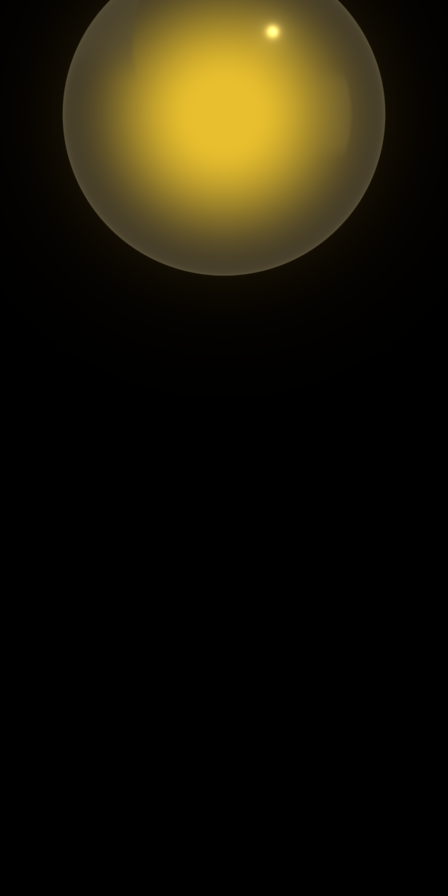
Give the GLSL for this background, as a Shadertoy shader.

```glsl
// A glowing amber glass orb near the top of a black field.

// Lengths are in canvas widths, measured from the orb centre.
const vec2 ORB_CENTER = vec2(0.5, 0.8724); // fraction of the canvas
const float ORB_RADIUS = 0.36;
const float CORE_RADIUS = 0.065;
const vec2 SPARK_POS = vec2(0.109, 0.185);
const vec2 LEFT_ARC_POS = vec2(0.055, 0.156);
const float LEFT_ARC_RADIUS = 0.26;
const float RIGHT_ARC_RADIUS = 0.284;
const float HALO_FALLOFF = 12.0;

const vec3 CORE_COLOR = vec3(0.91, 0.75, 0.18);
const vec3 GLASS_COLOR = vec3(0.25, 0.22, 0.145);
const vec3 RIM_COLOR = vec3(0.11, 0.105, 0.085);
const vec3 REFLECTION_COLOR = vec3(0.33, 0.30, 0.21);
const vec3 HALO_COLOR = vec3(0.075, 0.052, 0.008);
const vec3 SPARK_COLOR = vec3(1.0, 0.92, 0.62);

// One inside the radius, zero outside, with a soft edge.
float disc(float dist, float radius, float softness) {
    return 1.0 - smoothstep(radius - softness, radius + softness, dist);
}

// Amber core fading into smoky glass, brighter along the rim.
vec3 glassBody(float dist) {
    float core = 1.0 - smoothstep(CORE_RADIUS, ORB_RADIUS, dist);
    float depth = dist / ORB_RADIUS;
    float rim = 0.4 * pow(depth, 14.0) + 0.6 * pow(depth, 90.0);
    return mix(GLASS_COLOR, CORE_COLOR, core) + RIM_COLOR * rim;
}

// Curved reflections on the upper left and the right of the glass.
vec3 addReflections(vec3 color, vec2 p) {
    float left = 1.0 - disc(length(p - LEFT_ARC_POS), LEFT_ARC_RADIUS, 0.008);
    left *= smoothstep(0.06, 0.18, p.y) * (1.0 - smoothstep(-0.15, 0.0, p.x));
    color = mix(color, REFLECTION_COLOR, 0.45 * left);

    float right = disc(length(p), RIGHT_ARC_RADIUS, 0.005);
    right *= smoothstep(0.18, 0.28, p.x) * disc(abs(p.y), 0.085, 0.025);
    return color + vec3(0.045, 0.038, 0.02) * right;
}

// Small hot highlight with a wider bloom.
vec3 spark(vec2 p) {
    float d = length(p - SPARK_POS);
    float glow = 0.55 * exp(-pow(d / 0.014, 2.0)) + 0.25 * exp(-d / 0.022);
    return SPARK_COLOR * glow;
}

void mainImage(out vec4 fragColor, in vec2 fragCoord) {
    vec2 p = (fragCoord - ORB_CENTER * iResolution.xy) / iResolution.x;
    float dist = length(p);
    float pixel = 1.0 / iResolution.x;

    vec3 halo = HALO_COLOR * exp(-HALO_FALLOFF * max(dist - ORB_RADIUS, 0.0));
    vec3 orb = addReflections(glassBody(min(dist, ORB_RADIUS)), p) + spark(p);
    vec3 color = mix(halo, orb, disc(dist, ORB_RADIUS, pixel));

    fragColor = vec4(clamp(color, 0.0, 1.0), 1.0);
}
```
